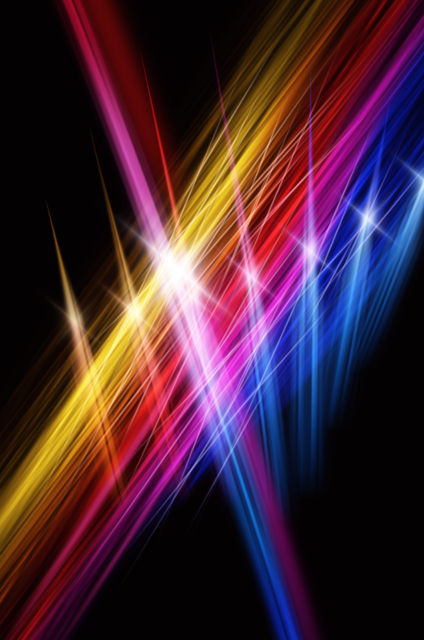
Write a WebGL 1 fragment shader that draws this background.

```glsl
precision highp float;
uniform vec2 u_resolution;

const vec3 GOLD = vec3(0.34, 0.14, 0.01);
const vec3 YELLOW = vec3(1.0, 0.62, 0.06);
const vec3 ORANGE = vec3(0.95, 0.30, 0.03);
const vec3 RED = vec3(0.85, 0.04, 0.04);
const vec3 MAGENTA = vec3(0.75, 0.04, 0.60);
const vec3 BLUE = vec3(0.02, 0.08, 0.80);
const vec3 AZURE = vec3(0.03, 0.36, 1.0);
const vec3 PINK = vec3(1.0, 0.14, 0.52);
const vec3 NIGHT = vec3(0.010, 0.003, 0.006);
const vec2 BAND_DIR = vec2(0.545, 0.84);
const vec2 FLARE_DIR = vec2(0.76, -0.65);
const vec2 CORE = vec2(0.281, 0.577);
const float BAND_MID = 0.64;
const float EXPOSURE = 1.6;
const int LINE_COUNT = 56;
const int STAR_COUNT = 7;

float hash(float n) {
  n = fract(n * 0.1031);
  n *= n + 33.33;
  n *= n + n;
  return fract(n);
}

float noise(vec2 p) {
  vec2 i = floor(p), f = fract(p);
  f = f * f * (3.0 - 2.0 * f);
  float n = i.x + i.y * 57.0;
  return mix(mix(hash(n), hash(n + 1.0), f.x),
             mix(hash(n + 57.0), hash(n + 58.0), f.x), f.y);
}

float bell(float x, float width) {
  x /= width;
  return exp(-x * x);
}

// Colour across the band, from gold on the left to azure on the right
vec3 spectrum(float s) {
  vec3 c = mix(GOLD, YELLOW, smoothstep(-0.17, -0.10, s));
  c = mix(c, ORANGE, smoothstep(-0.085, -0.045, s));
  c = mix(c, RED, smoothstep(-0.05, 0.0, s));
  c = mix(c, MAGENTA, smoothstep(0.025, 0.065, s));
  c = mix(c, BLUE, smoothstep(0.07, 0.11, s));
  return mix(c, AZURE, smoothstep(0.16, 0.24, s));
}

// Long fibres at several scales, each layer slightly tilted
float fibres(float s, float t) {
  float sum = 0.0, freq = 40.0;
  for (int i = 0; i < 4; i++) {
    float k = float(i);
    float tilt = (hash(k + 3.0) - 0.5) * 0.16;
    sum += noise(vec2((s + (t - BAND_MID) * tilt) * freq, t * 2.5 + k * 17.0));
    freq *= 2.0;
  }
  sum *= 0.25;
  return 0.10 + 5.5 * sum * sum * sum;
}

vec3 band(float s, float t) {
  float upper = smoothstep(0.7, 1.1, t);
  float rightEdge = mix(0.09, 0.20, smoothstep(0.15, 0.75, t));
  float body = smoothstep(-0.22, -0.08, s + 0.02 * upper);
  body *= 1.0 - smoothstep(rightEdge - 0.06, rightEdge + 0.015, s);
  float along = 0.25 + 0.65 * bell(t - BAND_MID, 0.36);
  along *= 1.0 - 0.35 * upper * (1.0 - smoothstep(-0.09, -0.02, s));
  vec3 c = spectrum(s + 0.045 * upper) * body * along * fibres(s, t);
  // Bright ridges in the lower half
  float low = smoothstep(0.85, 0.45, t) * smoothstep(-0.05, 0.3, t);
  c += low * 0.9 * YELLOW * bell(s + 0.097, 0.014) * fibres(s + 2.0, t);
  c += low * 0.5 * PINK * (bell(s - 0.012, 0.006) + 0.6 * bell(s - 0.083, 0.004));
  return c;
}

vec3 fineLines(float s, float t) {
  vec3 c = vec3(0.0);
  for (int i = 0; i < LINE_COUNT; i++) {
    float k = float(i) * 7.0 + 5.0;
    float offset = mix(-0.14, 0.15, hash(k));
    float along = t - BAND_MID - (hash(k + 2.0) - 0.5) * 0.45;
    float across = s - offset - along * (hash(k + 1.0) - 0.5) * 0.42;
    float line = bell(across, 0.0014) * bell(along, 0.05 + 0.13 * hash(k + 3.0));
    c += line * mix(spectrum(offset), vec3(1.0, 0.85, 1.0), 0.45) * 0.65;
  }
  return c;
}

float flare(vec2 r, float size) {
  float a = dot(r, FLARE_DIR), b = dot(r, vec2(-FLARE_DIR.y, FLARE_DIR.x));
  float ray = exp(-abs(b) / (size * 0.12)) * bell(a, size * 1.3);
  float cross = exp(-abs(a) / (size * 0.12)) * bell(b, size * 1.3);
  return ray + 0.6 * cross + 0.7 * bell(length(r), size * 0.6);
}

// Stars on a rising arc, each with a spike above and a wider fan below
vec3 stars(vec2 p) {
  vec3 c = vec3(0.0);
  for (int i = 0; i < STAR_COUNT; i++) {
    float k = float(i) - 1.0;
    vec2 centre = vec2(0.21 + 0.0915 * k, 0.512 + 0.0195 * k + 0.0042 * k * k);
    vec2 r = p - centre;
    float hue = dot(centre, vec2(BAND_DIR.y, -BAND_DIR.x));
    float above = smoothstep(-0.01, 0.01, r.y);
    float slope = -0.24 + 0.035 * pow(max(k, 0.0), 1.8) - 0.05 * above * bell(k - 2.0, 0.7);
    float d = r.x - r.y * slope;
    float reach = mix(0.29 + 0.11 * bell(k - 2.5, 1.5), 0.14 + 0.27 * bell(k - 1.5, 2.0), above);
    float fade = max(0.0, 1.0 - abs(r.y) / reach);
    float width = mix(0.007 + 0.013 * smoothstep(0.0, -0.12, r.y), 0.001 + 0.008 * fade * fade, above);
    float grain = 0.25 + 1.5 * noise(vec2(d * 240.0, r.y * 5.0 + k * 9.0 + 20.0));
    float shift = 0.13 + 0.08 * smoothstep(1.0, 2.0, k);
    vec3 tint = mix(spectrum(hue + shift), spectrum(hue + 0.035), above);
    tint = mix(tint, vec3(1.0), 0.45 * fade * fade * fade);
    c += tint * bell(d, width) * fade * grain * 1.25;
    c += mix(spectrum(hue + 0.06), vec3(1.0), 0.4) * flare(r, 0.03) * 0.85 * smoothstep(-1.5, 0.0, k);
  }
  return c;
}

// Main crossing beam: red at the top, white at the core, blue at the foot
vec3 mainBeam(vec2 p) {
  float y = p.y, bow = 1.0 - (2.0 * y - 1.0) * (2.0 * y - 1.0);
  float d = 0.943 * (p.x - mix(0.455, 0.11, y) - 0.012 * bow);
  vec3 tint = mix(BLUE + 0.2 * AZURE, AZURE, smoothstep(0.02, 0.2, y));
  tint = mix(tint, vec3(0.30, 0.50, 1.0), smoothstep(0.25, 0.38, y));
  tint = mix(tint, vec3(0.85, 0.55, 1.0), smoothstep(0.38, 0.5, y));
  tint = mix(tint, vec3(1.0, 0.22, 0.70), smoothstep(0.57, 0.72, y));
  tint = mix(tint, vec3(0.8, 0.03, 0.15), smoothstep(0.74, 0.98, y));
  float grain = 0.3 + 1.3 * noise(vec2(d * 230.0, y * 4.0 + 40.0));
  float heat = 0.7 + 0.55 * bell(y - 0.5, 0.18);
  vec3 c = tint * bell(d, 0.014 + 0.010 * bell(y - 0.42, 0.2)) * grain * heat;
  c += RED * 0.32 * bell(d - 0.04, 0.026) * smoothstep(0.62, 0.8, y);
  c += MAGENTA * 0.55 * bell(d - 0.03, 0.015) * (1.0 - smoothstep(0.38, 0.6, y)) * (0.3 + y * 2.0);
  return c;
}

void main() {
  vec2 p = gl_FragCoord.xy / u_resolution.y;
  p.x += 0.332 - 0.5 * u_resolution.x / u_resolution.y;
  float s = dot(p, vec2(BAND_DIR.y, -BAND_DIR.x));
  float t = dot(p, BAND_DIR);
  vec3 c = NIGHT + band(s, t) + fineLines(s, t) + stars(p) + mainBeam(p);
  // Central glow and flare
  c += MAGENTA * 0.3 * bell(length(p - vec2(0.33, 0.48)), 0.09);
  c += vec3(1.0, 0.85, 1.0) * 1.3 * flare(p - CORE, 0.052);
  gl_FragColor = vec4(1.0 - exp(-EXPOSURE * c), 1.0);
}
```
